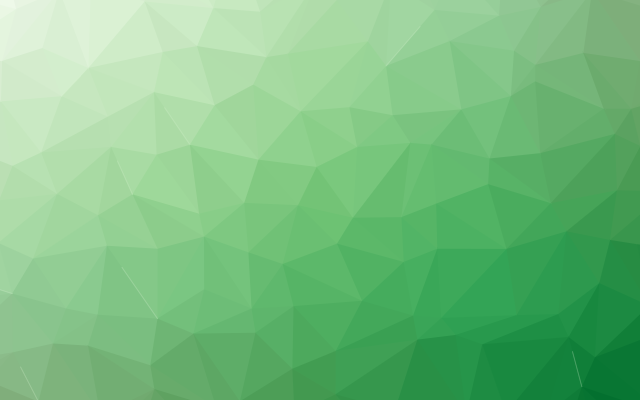
Reproduce this background procedurally as a Shadertoy shader.

```glsl
const float ROWS = 8.0;

float hash(vec2 p) {
    vec3 q = fract(vec3(p.xyx) * 0.1031);
    q += dot(q, q.yzx + 33.33);
    return fract((q.x + q.y) * q.z);
}

// Jittered mesh vertex
vec2 vertex(vec2 id) {
    return id + 0.76 * (vec2(hash(id + 17.0), hash(id + 71.0)) - 0.5);
}

// Five-stop ramp from pale mint to deep green
vec3 ramp(float t) {
    t = clamp(t, 0.0, 1.0) * 4.0;
    vec3 c = mix(vec3(0.93, 0.97, 0.91), vec3(0.73, 0.89, 0.70), min(t, 1.0));
    c = mix(c, vec3(0.455, 0.77, 0.463), clamp(t - 1.0, 0.0, 1.0));
    c = mix(c, vec3(0.19, 0.64, 0.33), clamp(t - 2.0, 0.0, 1.0));
    return mix(c, vec3(0.0, 0.427, 0.173), clamp(t - 3.0, 0.0, 1.0));
}

// Blend of the horizontal and vertical ramps, keeping the mixed corners muted
vec3 field(vec2 uv) {
    vec3 power = vec3(1.2, 0.9, 0.7);
    vec3 across = pow(ramp(uv.x), power);
    vec3 down = pow(ramp(1.0 - uv.y), power);
    return pow(0.5 * (across + down), 1.0 / power);
}

float cross2(vec2 a, vec2 b) {
    return a.x * b.y - a.y * b.x;
}

float area(vec2 a, vec2 b, vec2 c) {
    return cross2(b - a, c - a);
}

// Signed distance to the line a-b, positive on its left
float side(vec2 p, vec2 a, vec2 b) {
    return cross2(b - a, p - a) / max(length(b - a), 0.001);
}

float segment(vec2 p, vec2 a, vec2 b) {
    vec2 ab = b - a;
    return length(p - a - ab * clamp(dot(p - a, ab) / dot(ab, ab), 0.0, 1.0));
}

// Flat-coloured triangle: rgb times coverage, and coverage
vec4 facet(vec2 p, vec2 a, vec2 b, vec2 c, float pixel, vec2 size) {
    float d = min(side(p, a, b), min(side(p, b, c), side(p, c, a)));
    float cover = clamp(d / pixel + 0.5, 0.0, 1.0);
    vec2 center = (a + b + c) / 3.0;
    float shade = 0.024 * (hash(floor(center * 50.0)) - 0.5);
    return vec4(field(center / size) + shade, 1.0) * cover;
}

void mainImage(out vec4 fragColor, in vec2 fragCoord) {
    float pixel = ROWS / iResolution.y;
    vec2 p = fragCoord * pixel;
    vec2 size = iResolution.xy * pixel;
    vec2 base = floor(p);
    vec4 sum = vec4(0.0);
    float seam = 0.0;

    // Split each nearby quad along its better diagonal
    for (int j = -1; j <= 1; j++) {
        for (int i = -1; i <= 1; i++) {
            vec2 id = base + vec2(i, j);
            vec2 a = vertex(id);
            vec2 b = vertex(id + vec2(1, 0));
            vec2 c = vertex(id + vec2(1, 1));
            vec2 d = vertex(id + vec2(0, 1));
            float splitAC = min(area(a, b, c), area(a, c, d));
            float splitBD = min(area(a, b, d), area(b, c, d));
            if (splitBD > splitAC) {
                vec2 first = a;
                a = b; b = c; c = d; d = first;
            }
            sum += facet(p, a, b, c, pixel, size);
            sum += facet(p, a, c, d, pixel, size);

            // Rare hairline glints between facets
            float glint = step(0.94, hash(id + 131.0));
            float line = 1.0 - smoothstep(0.0, 0.022, segment(p, a, mix(a, c, 0.7)));
            seam = max(seam, glint * line);
        }
    }
    vec3 color = sum.w > 0.001 ? sum.rgb / sum.w : field(p / size);
    fragColor = vec4(mix(color, vec3(0.85, 0.95, 0.82), 0.25 * seam), 1.0);
}
```
